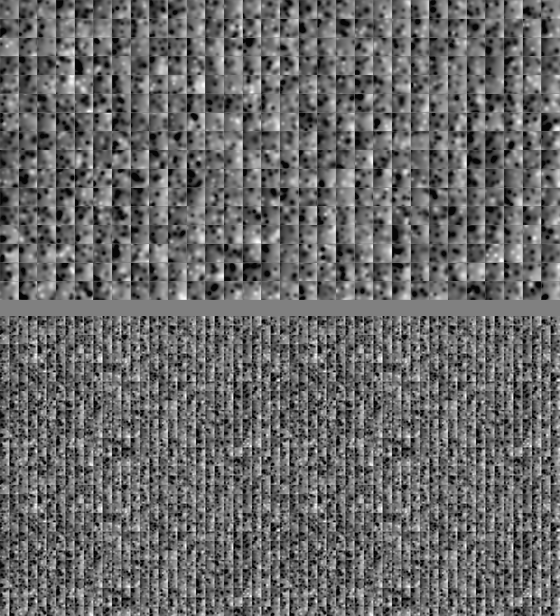
Top, the tile; bottom, the same tile 2 across and 2 down.
This pattern is drawn by a Shadertoy shader. Its source:

```glsl
// Grid of 30 by 16 square tiles, each with its own soft dark and light spots, darker on the left.

const vec2 GRID = vec2(30.0, 16.0);
const int SPOTS = 4;         // spots per tile side
const float MARGIN = 0.15;   // spots also sit slightly outside the tile

// Three random values in 0..1 from a tile index and a seed
vec3 hash3(vec2 id, float seed) {
    uvec3 v = uvec3(id, seed) * 1664525u + 1013904223u;
    v.x += v.y * v.z; v.y += v.z * v.x; v.z += v.x * v.y;
    v ^= v >> 16u;
    v.x += v.y * v.z; v.y += v.z * v.x; v.z += v.x * v.y;
    return vec3(v >> 8u) / 16777216.0;
}

// Cellular noise: one round soft spot, mostly dark, in each jittered cell
float spotNoise(vec2 local, vec2 id) {
    float sum = 0.0;
    for (int j = 0; j < SPOTS; j++) {
        for (int i = 0; i < SPOTS; i++) {
            float seed = float(2 * (j * SPOTS + i) + 1);
            vec3 place = hash3(id, seed);
            vec3 look = hash3(id, seed + 1.0);
            vec2 cell = (vec2(i, j) + place.xy) / float(SPOTS);
            vec2 center = mix(vec2(-MARGIN), vec2(1.0 + MARGIN), cell);

            // Spots grow wider and fainter towards the right
            float radius = mix(0.10, 0.19, place.z) * mix(0.9, 1.2, cell.x);
            float strength = mix(-0.48, 0.32, look.x) * mix(1.15, 0.75, cell.x);
            vec2 d = (local - center) / radius;
            sum += strength * exp(-dot(d, d));
        }
    }
    return sum;
}

// Grey level inside one tile, local coordinates 0..1
float tileShade(vec2 local, vec2 id) {
    vec3 rnd = hash3(id, 91.0);
    float spots = mix(0.75, 1.25, rnd.y) * spotNoise(local, id);

    // Light falls off to the left and slightly to the top
    float slope = mix(0.26, 0.52, rnd.z) * (local.x - 0.5) - 0.07 * (local.y - 0.5);
    float base = 0.45 + 0.20 * (rnd.x - 0.5);
    return clamp(base + slope + spots, 0.02, 0.98);
}

// Coverage of the thin joint around a tile
float jointMask(vec2 local, float halfWidth, float blur) {
    vec2 toEdge = 0.5 - abs(local - 0.5);
    float d = min(toEdge.x, toEdge.y);
    return 1.0 - smoothstep(halfWidth - blur, halfWidth + blur, d);
}

void mainImage(out vec4 fragColor, in vec2 fragCoord) {
    vec2 p = fragCoord / iResolution.xy * GRID;
    vec2 id = mod(floor(p), GRID);
    vec2 local = fract(p);
    float pixel = GRID.y / iResolution.y;

    float shade = tileShade(local, id);
    float joint = jointMask(local, 0.018, 0.5 * pixel);
    shade = mix(shade, 0.46, 0.5 * joint);

    fragColor = vec4(vec3(shade), 1.0);
}
```
